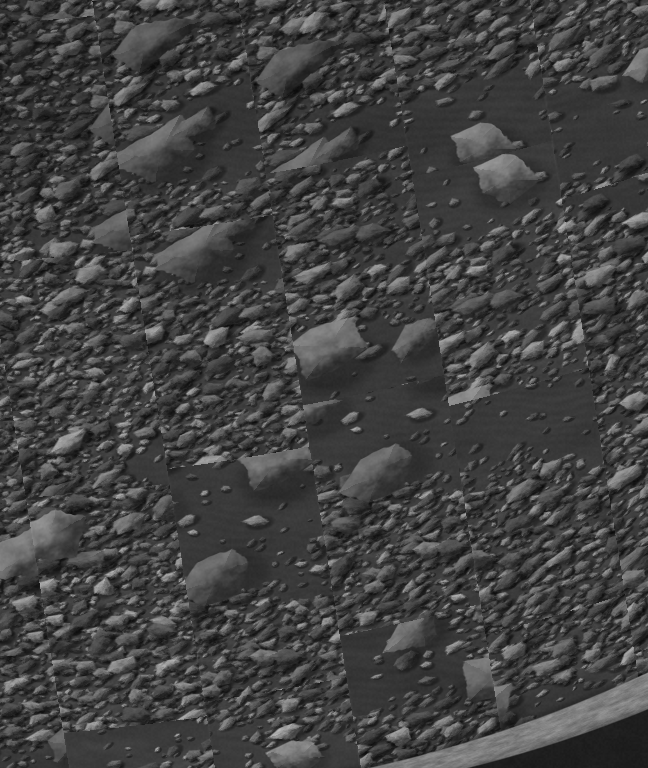
Reproduce this texture procedurally as a WebGL 2 fragment shader.

```glsl
#version 300 es
precision highp float;

uniform vec2 u_resolution;
out vec4 fragColor;

const float TAU = 6.283185;
const float SAND_TONE = 0.222;
const float SOIL_TONE = 0.245;
const float ROCK_DARK = 0.25;
const float ROCK_BRIGHT = 0.52;
const float SHADOW = 0.58;
const vec2 LIGHT = vec2(-0.45, 0.89);
const vec2 TILE_SIZE = vec2(0.19, 0.31);
const float SEAM_SLANT = 0.16;
const float RIM_TONE = 0.5;
const float VOID_TONE = 0.115;
const int FACETS = 6;

float hash(vec2 p) {
    vec3 q = fract(p.xyx * vec3(0.1031, 0.1030, 0.0973));
    q += dot(q, q.yzx + 33.33);
    return fract((q.x + q.y) * q.z);
}

float noise(vec2 p) {
    vec2 i = floor(p), f = fract(p);
    f = f * f * (3.0 - 2.0 * f);
    return mix(mix(hash(i), hash(i + vec2(1, 0)), f.x),
               mix(hash(i + vec2(0, 1)), hash(i + vec2(1, 1)), f.x), f.y);
}

float fbm(vec2 p) {
    return 0.5 * noise(p) + 0.3 * noise(p * 2.1 + 7.0) + 0.2 * noise(p * 4.3 + 19.0);
}

// Share of the ground covered by gravel, in long drifts
float gravelCover(vec2 p) {
    float n = 0.7 * noise(p * vec2(1.7, 5.5) + 31.0) + 0.3 * noise(p * vec2(7.0, 17.0));
    return smoothstep(0.35, 0.5, n);
}

// Signed edge of a random convex stone; the nearest facet gives the normal
float stoneEdge(vec2 d, vec2 id, out vec2 normal) {
    float edge = -9.0;
    normal = LIGHT;
    for (int k = 0; k < FACETS; k++) {
        float fk = float(k);
        float angle = (fk + 0.8 * hash(id + fk * 3.7)) * TAU / float(FACETS);
        vec2 dir = vec2(cos(angle), sin(angle));
        float e = dot(d, dir) - mix(0.65, 1.0, hash(id + fk * 5.3 + 11.0));
        if (e > edge) { edge = e; normal = dir; }
    }
    return edge;
}

// Lays one scatter of shaded stones over the ground, far rows first
void addStones(inout float tone, vec2 p, float cell, float size, float boulder, float pixel) {
    vec2 grid = cell * vec2(1.5, 1.0);
    vec2 base = floor(p / grid);
    for (int j = 1; j >= -1; j--)
    for (int i = -1; i <= 1; i++) {
        vec2 id = base + vec2(float(i), float(j));
        vec2 key = id + 200.0 + cell * 3000.0;
        vec2 jitter = vec2(hash(key + 1.3), hash(key + 8.1)) - 0.5;
        vec2 centre = (id + 0.5 + 0.75 * jitter) * grid;
        float cover = gravelCover(centre);
        float chance = mix(0.08 + 0.8 * cover, 0.7 - 0.6 * cover, boulder);
        if (hash(key + 17.7) > chance) continue;

        float radius = cell * size * mix(0.55, 1.15, hash(key + 23.1));
        float turn = 0.15 + 0.8 * (hash(key + 29.9) - 0.5);
        float c = cos(turn), s = sin(turn);
        vec2 d = mat2(c, -s, s, c) * (p - centre) / radius;
        d.x /= mix(mix(1.2, 2.3, hash(key + 37.0)), 1.45, boulder);
        if (dot(d, d) > 5.0) continue;

        float shade = smoothstep(1.35, 0.75, length(d - vec2(0.25, -0.4)));
        tone *= mix(1.0, SHADOW, shade * mix(0.85, 0.5, boulder));

        vec2 normal;
        float rough = fbm(d * 2.6 + key);
        float edge = stoneEdge(d + 0.2 * (rough - 0.5), key, normal);
        float albedo = mix(ROCK_DARK, ROCK_BRIGHT, pow(hash(key + 41.0), 1.4));
        albedo = mix(albedo, 0.37, boulder * 0.6);
        float bevel = dot(normal, LIGHT) * smoothstep(-0.75, -0.15, edge);
        float top = smoothstep(-0.65, 0.25, dot(d, LIGHT) + 0.7 * (rough - 0.5));
        float lit = albedo * (0.68 + 0.36 * top + 0.2 * bevel + 0.35 * (rough - 0.5));
        float blur = 0.9 * pixel / radius;
        tone = mix(tone, lit, 1.0 - smoothstep(-blur, blur, edge));
    }
}

void main() {
    float pixel = 1.0 / u_resolution.y;
    vec2 uv = gl_FragCoord.xy * pixel;

    // Ground rises to the right; slanted mosaic tiles shift the view
    vec2 p = uv - vec2(0.0, 0.06 * uv.x + 0.16 * uv.x * uv.x);
    vec2 mosaic = vec2(uv.x + SEAM_SLANT * uv.y - 0.09, p.y) / TILE_SIZE;
    mosaic.y += hash(vec2(floor(mosaic.x) + 50.0, 4.0));
    vec2 tile = floor(mosaic) + 60.0;
    vec2 shift = vec2(hash(tile), hash(tile + 9.4)) - 0.5;
    vec2 q = p + shift * vec2(0.3, 0.16);

    // Sand, soil and faint wind ripples
    float cover = gravelCover(q);
    float tone = mix(SAND_TONE, SOIL_TONE, cover);
    tone += 0.05 * (fbm(q * vec2(14.0, 38.0)) - 0.5);
    tone += 0.08 * cover * (fbm(q * vec2(90.0, 170.0)) - 0.5);
    float ripple = sin(q.y * 520.0 + q.x * 130.0 + 9.0 * noise(q * 18.0));
    tone += 0.01 * ripple * (1.0 - cover) * noise(q * 9.0);

    // Stones from grit to boulders
    for (int n = 0; n < 4; n++) {
        float cell = 0.0085 * pow(1.62, float(n));
        addStones(tone, q, cell, 0.42 - 0.035 * float(n), 0.0, pixel);
    }
    addStones(tone, q, 0.115, 0.30, 1.0, pixel);

    // Exposure per tile, thin seams and darker far left
    tone *= 0.96 + 0.1 * hash(tile + 5.0);
    float seam = abs(fract(mosaic.x + 0.5) - 0.5) * TILE_SIZE.x;
    tone += 0.035 * (1.0 - smoothstep(0.0, 0.003, seam)) * noise(uv * 12.0);
    tone *= 1.0 - 0.16 * smoothstep(0.5, 1.0, uv.y) * (1.0 - smoothstep(0.0, 0.8, uv.x));

    // Curved bright rim and the dark void below it
    float x = uv.x - 0.48;
    float rimTop = 0.276 * x + 0.34 * x * (x - 0.17);
    if (x < 0.0) rimTop = 0.218 * x;
    float rimWidth = 0.026 + 0.06 * max(x, 0.0);
    float depth = rimTop - uv.y;
    float streak = fbm(vec2(uv.x * 70.0, depth * 240.0));
    float rim = RIM_TONE + 0.22 * (streak - 0.5) - 0.1 * smoothstep(0.7, 1.0, depth / rimWidth);
    tone *= 1.0 - 0.25 * smoothstep(-0.012, 0.0, depth);
    tone = mix(tone, rim, smoothstep(-pixel, pixel, depth));
    float below = VOID_TONE + 0.03 * (fbm(uv * 40.0) - 0.5);
    tone = mix(tone, below, smoothstep(-pixel, pixel, depth - rimWidth));

    // Film grain
    tone += 0.022 * (noise(uv * 430.0) - 0.5);
    fragColor = vec4(vec3(clamp(tone, 0.0, 1.0)), 1.0);
}
```
